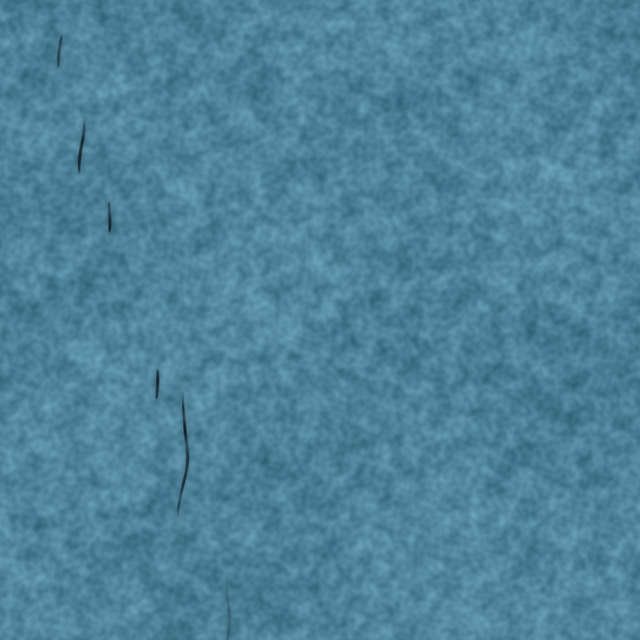
A WebGL 2 fragment shader for this texture:

```glsl
#version 300 es
precision highp float;
// Weathered teal surface: layered gradient noise gives soft, cloudy mottling
// over broad tonal drifts, and a loop scatters a few thin upright cracks
// that wander, break up and fade at their ends.

uniform vec2 u_resolution;
out vec4 fragColor;

// Unit gradient vector for a lattice point
vec2 latticeGradient(vec2 cell) {
    uvec2 q = uvec2(ivec2(cell)) * uvec2(1597334673u, 3812015801u);
    uint h = (q.x ^ q.y) * 1597334673u;
    h = (h ^ (h >> 15u)) * 2246822519u;
    h ^= h >> 13u;
    float angle = float(h & 65535u) * 6.28318 / 65536.0;
    return vec2(cos(angle), sin(angle));
}

float gradientNoise(vec2 p) {
    vec2 i = floor(p), f = p - i;
    vec2 w = f * f * f * (f * (f * 6.0 - 15.0) + 10.0);
    float a = dot(latticeGradient(i), f);
    float b = dot(latticeGradient(i + vec2(1, 0)), f - vec2(1, 0));
    float c = dot(latticeGradient(i + vec2(0, 1)), f - vec2(0, 1));
    float d = dot(latticeGradient(i + vec2(1, 1)), f - vec2(1, 1));
    return mix(mix(a, b, w.x), mix(c, d, w.x), w.y);
}

// Broad drifts plus three sizes of blotch, each turned to hide the lattice
float mottling(vec2 uv) {
    mat2 turn = mat2(0.8, 0.6, -0.6, 0.8);
    float tone = 0.055 * gradientNoise(uv * 3.0 + 4.3);
    tone += 0.035 * gradientNoise(uv * 9.0 + 17.1);
    vec2 p = turn * uv * 27.0 + 31.7;
    float weight = 0.095;
    for (int i = 0; i < 3; i++) {
        tone += weight * gradientNoise(p);
        p = turn * p * 1.9 + 11.3;
        weight *= 0.9;
    }
    return tone;
}

// x: dark core of the cracks, y: soft stain around them
vec2 cracks(vec2 uv, float pixel) {
    vec2 cover = vec2(0.0);
    for (int i = 0; i < 6; i++) {
        float n = float(i);
        vec2 center = vec2(0.1 + 0.3 * fract(n * 0.618), fract(0.92 + n * 0.37));
        float halfLength = 0.025 + 0.1 * pow(fract(n * 0.45 + 0.5), 6.0);
        vec2 d = uv - center;
        float bend = 0.02 * gradientNoise(vec2(uv.y * 9.0, n * 7.3 + 0.4)) + 0.05 * d.y;
        float across = abs(d.x - bend);
        float along = abs(d.y) / halfLength;

        float wear = 0.75 + 0.7 * gradientNoise(vec2(uv.y * 38.0, n * 5.7 + 0.3));
        float strength = clamp(wear, 0.0, 1.0) * mix(1.0, 0.3, smoothstep(0.3, 0.36, center.x));
        float width = 0.0024 * (1.0 - 0.5 * along * along);
        float core = 1.0 - smoothstep(width - pixel, width + pixel, across);
        core *= 1.0 - smoothstep(0.75, 1.05, along);
        float stain = exp(-across * across / 0.00004) * (1.0 - smoothstep(0.6, 1.4, along));
        cover = max(cover, vec2(core, stain) * strength);
    }
    return cover;
}

void main() {
    float side = min(u_resolution.x, u_resolution.y);
    vec2 uv = gl_FragCoord.xy / side;

    // Mottled paint
    vec3 color = vec3(0.302, 0.512, 0.602) + mottling(uv) * vec3(1.0, 1.02, 1.03);

    // Cracks and their stains
    vec2 crack = cracks(uv, max(1.0 / side, 0.0012));
    color = mix(color, vec3(0.22, 0.34, 0.39), 0.35 * crack.y);
    color = mix(color, vec3(0.05, 0.10, 0.13), 0.92 * crack.x);

    fragColor = vec4(color, 1.0);
}
```
